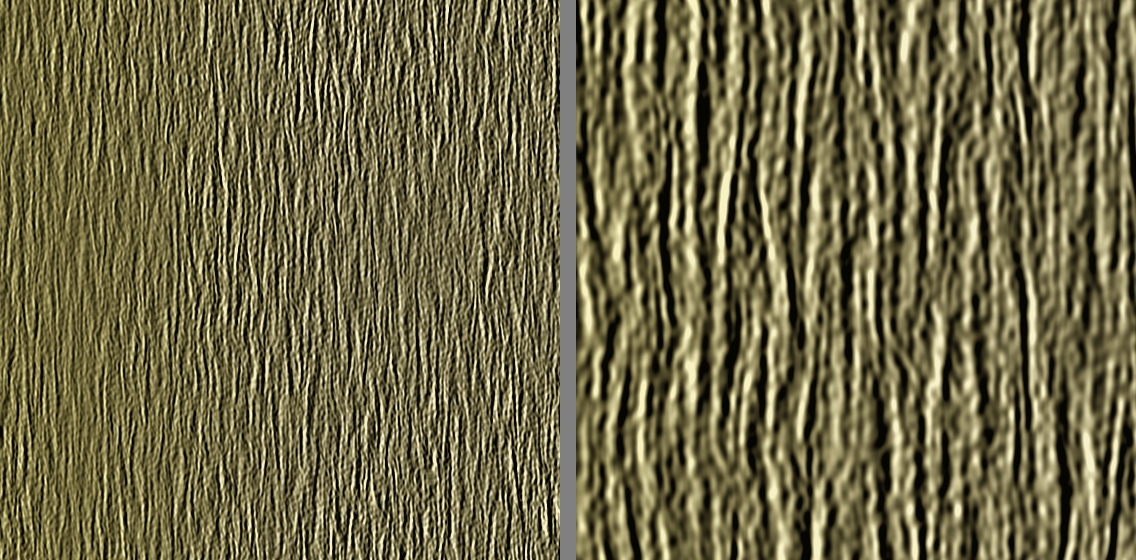
Left, the full canvas; right, a detail of the centre.
A three.js fragment shader for this texture:

```glsl
varying vec2 vUv;

// Cells across and up the canvas for each layer of the relief
const vec2 FURROW_CELLS = vec2(75.0, 9.0);
const vec2 FIBRE_CELLS = vec2(140.0, 19.0);
const vec2 GRAIN_CELLS = vec2(205.0, 105.0);
const float FURROW_HEIGHT = 0.48;
const float FIBRE_HEIGHT = 0.52;
const float GRAIN_HEIGHT = 0.30;

// Wandering of the fibres
const vec2 SWAY_CELLS = vec2(26.0, 13.0);
const float SWAY = 0.006;
const vec2 STAGGER_CELLS = vec2(47.0, 1.5);
const float STAGGER = 0.12;

// Light and tone
const vec2 LIGHT_STEP = vec2(0.0020, -0.0007);
const float MID_TONE = 0.425;
const float CONTRAST_LEFT = 0.88;
const float CONTRAST_RIGHT = 1.36;
const vec2 PATCH_CELLS = vec2(9.0, 2.5);
const float PATCH_CONTRAST = 0.55;

// Green and blue relative to red, in shadow and their rise toward light
const vec2 SHADOW_HUE = vec2(0.89, 0.43);
const vec2 HUE_RISE = vec2(0.09, 0.40);
const float OLIVE_TINT = 0.09;

vec2 randomGradient(vec2 cell) {
  vec3 q = fract(vec3(cell.xyx) * vec3(0.1031, 0.1030, 0.0973));
  q += dot(q, q.yzx + 33.33);
  float angle = 6.2832 * fract((q.x + q.y) * q.z);
  return vec2(cos(angle), sin(angle));
}

float gradientNoise(vec2 p) {
  vec2 cell = floor(p);
  vec2 f = p - cell;
  vec2 blend = f * f * f * (f * (f * 6.0 - 15.0) + 10.0);
  vec2 right = vec2(1.0, 0.0);
  vec2 up = vec2(0.0, 1.0);
  float a = dot(randomGradient(cell), f);
  float b = dot(randomGradient(cell + right), f - right);
  float c = dot(randomGradient(cell + up), f - up);
  float d = dot(randomGradient(cell + 1.0), f - 1.0);
  return mix(mix(a, b, blend.x), mix(c, d, blend.x), blend.y);
}

// Height of the fibrous surface
float surfaceHeight(vec2 p) {
  p.x += SWAY * gradientNoise(p * SWAY_CELLS + 7.3);
  vec2 strand = p;
  strand.y += STAGGER * gradientNoise(p * STAGGER_CELLS + 51.7);
  float furrow = gradientNoise(strand * FURROW_CELLS + 13.1);
  float fibre = gradientNoise(strand * FIBRE_CELLS + 91.6);
  float grain = gradientNoise(p * GRAIN_CELLS + 37.4);
  return FURROW_HEIGHT * furrow + FIBRE_HEIGHT * fibre + GRAIN_HEIGHT * grain;
}

// Olive brown ramp, paler toward the light
vec3 woodColour(float tone, float olive) {
  vec2 hue = SHADOW_HUE + HUE_RISE * tone;
  hue.y -= OLIVE_TINT * olive;
  return vec3(tone, tone * hue);
}

void main() {
  // Side lighting from the slope of the surface
  float slope = surfaceHeight(vUv + LIGHT_STEP) - surfaceHeight(vUv - LIGHT_STEP);

  // Smoother and greener at the left, rougher at the right
  float rough = smoothstep(0.05, 0.65, vUv.x);
  float contrast = mix(CONTRAST_LEFT, CONTRAST_RIGHT, rough);
  contrast *= 1.0 + PATCH_CONTRAST * gradientNoise(vUv * PATCH_CELLS + 4.2);

  float tone = clamp(MID_TONE + contrast * slope, 0.02, 0.97);
  gl_FragColor = vec4(woodColour(tone, 1.0 - rough), 1.0);
}
```
